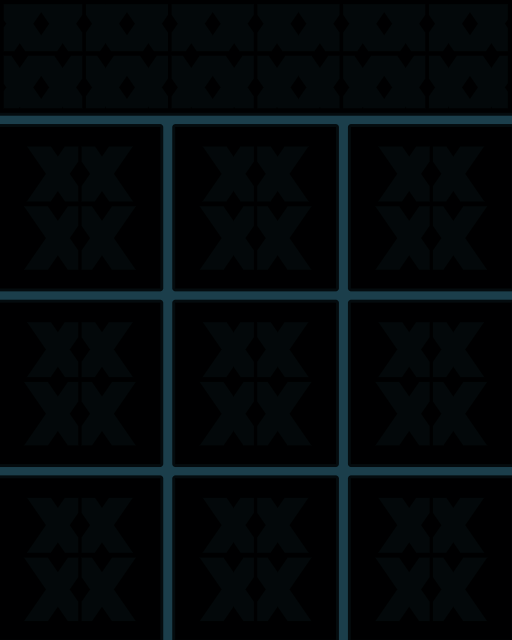
This pattern is drawn by a WebGL 1 fragment shader. Its source:

```glsl
precision highp float;
// Dark tiled wall: a teal lattice of square panes, each holding four faint crossed-bar
// motifs, below a frieze of the same bars packed tightly together.
// Folded coordinates give the repeats; distance functions give smooth edges.

uniform vec2 u_resolution;

#define CANVAS_WIDTH 615.0
#define PITCH 211.0
#define LATTICE_ORIGIN vec2(201.5, 144.0)
#define LINE_HALF vec2(5.4, 5.0)
#define CORNER_RADIUS 4.0
#define RIM_WIDTH 3.5
#define BAR_SLOPE 0.69
#define FRIEZE_PITCH 51.5
#define GROUND_COLOR vec3(0.0, 0.001, 0.002)
#define MOTIF_COLOR vec3(0.011, 0.031, 0.039)
#define RIM_COLOR vec3(0.016, 0.043, 0.053)
#define LINE_COLOR vec3(0.104, 0.244, 0.295)

// Coverage of a shape from its signed distance (negative inside).
float cover(float d, float pixel) {
  return clamp(0.5 - d / pixel, 0.0, 1.0);
}

// Signed distance to the span lo..hi.
float span(float x, float lo, float hi) {
  return abs(x - 0.5 * (lo + hi)) - 0.5 * (hi - lo);
}

// Two slanted bars crossing at the origin.
float crossedBars(vec2 p, float halfWidth) {
  p = abs(p);
  return (abs(p.x - BAR_SLOPE * p.y) - halfWidth) / sqrt(1.0 + BAR_SLOPE * BAR_SLOPE);
}

float roundedBox(vec2 p, vec2 halfSize, float radius) {
  vec2 q = abs(p) - halfSize + radius;
  return length(max(q, 0.0)) + min(max(q.x, q.y), 0.0) - radius;
}

// Four crosses per pane; the lower pair is taller than the upper.
float paneMotif(vec2 p) {
  float x = abs(p.x);
  float upper = max(crossedBars(vec2(x - 26.5, p.y - 64.8), 14.3), span(p.y, 32.0, 98.0));
  float lower = max(crossedBars(vec2(x - 26.5, p.y - 142.0), 14.3), span(p.y, 103.8, 180.0));
  return max(min(upper, lower), 2.0 - x);
}

// Two rows of touching crosses, split by a seam after every second one.
float friezeMotif(vec2 p) {
  float x = mod(p.x + 2.0, FRIEZE_PITCH) - 0.5 * FRIEZE_PITCH;
  float seam = abs(mod(p.x + 2.0 + FRIEZE_PITCH, 2.0 * FRIEZE_PITCH) - FRIEZE_PITCH);
  float upper = max(crossedBars(vec2(x, p.y - 28.5), 16.2), span(p.y, 5.0, 61.5));
  float lower = max(crossedBars(vec2(x, p.y - 105.0), 16.2), span(p.y, 67.0, 130.0));
  float d = max(min(upper, lower), 2.2 - seam);
  return max(d, span(p.x, 4.5, CANVAS_WIDTH - 5.0));
}

void main() {
  // Design units, with y running down from the top edge.
  float pixel = CANVAS_WIDTH / u_resolution.x;
  vec2 p = vec2(gl_FragCoord.x, u_resolution.y - gl_FragCoord.y) * pixel;

  // Fold into one pane; the frieze sits above the first lattice line.
  vec2 cell = mod(p - LATTICE_ORIGIN, PITCH);
  vec2 centered = cell - 0.5 * PITCH;
  float motif, pane;
  if (p.y < LATTICE_ORIGIN.y) {
    motif = friezeMotif(p);
    pane = p.y - LATTICE_ORIGIN.y + LINE_HALF.y;
  } else {
    motif = paneMotif(vec2(centered.x, cell.y));
    pane = roundedBox(centered, 0.5 * PITCH - LINE_HALF, CORNER_RADIUS);
  }

  // Layers: ground, motif, dim rim, lattice.
  vec3 color = mix(GROUND_COLOR, MOTIF_COLOR, cover(motif, pixel));
  color = mix(color, RIM_COLOR, cover(-pane - RIM_WIDTH, pixel));
  color = mix(color, LINE_COLOR, cover(-pane, pixel));
  gl_FragColor = vec4(color, 1.0);
}
```
